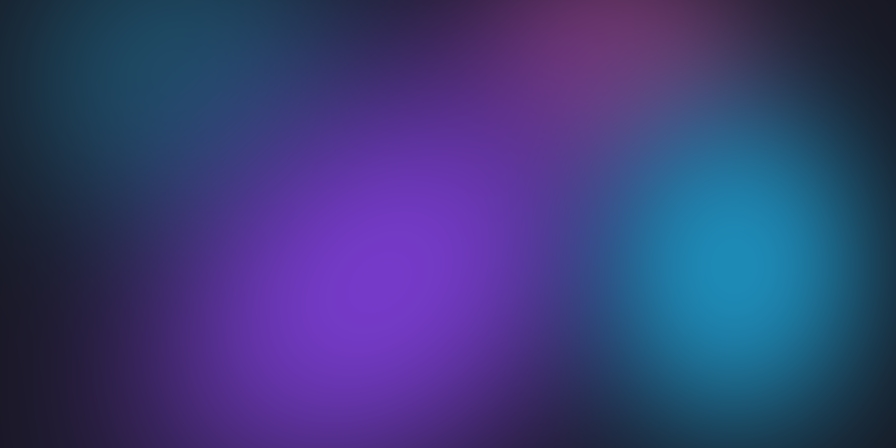
This background is drawn by a Shadertoy shader. Its source:

```glsl
// A dark backdrop lit by four soft, heavily blurred colour glows:
// teal, rose, a large tilted violet one and a bright cyan one.
// Each glow is a rotated elliptical falloff blended over those before it.

const vec3 NIGHT  = vec3(0.088, 0.090, 0.130);
const vec3 TEAL   = vec3(0.110, 0.290, 0.385);
const vec3 ROSE   = vec3(0.440, 0.205, 0.380);
const vec3 VIOLET = vec3(0.460, 0.230, 0.785);
const vec3 CYAN   = vec3(0.115, 0.550, 0.725);

// Slightly flatter at the core than a Gaussian, like a blurred disc
const float FALLOFF = 1.2;

// Coverage of an elliptical glow: 1 at its centre, 1/e at its radii
float glow(vec2 p, vec2 center, vec2 radii, float angle) {
    float c = cos(angle), s = sin(angle);
    vec2 d = p - center;
    vec2 q = vec2(c * d.x + s * d.y, c * d.y - s * d.x) / radii;
    return exp(-pow(dot(q, q), FALLOFF));
}

// Blends a tinted glow over the colour beneath it
vec3 addGlow(vec3 base, vec3 tint, float strength, float coverage) {
    return mix(base, tint, strength * coverage);
}

void mainImage(out vec4 fragColor, in vec2 fragCoord) {
    // Canvas spans 2 x 1 units
    vec2 p = fragCoord / iResolution.xy * vec2(2.0, 1.0);

    // Back to front
    vec3 color = NIGHT;
    color = addGlow(color, TEAL,   1.00, glow(p, vec2(0.41, 0.82), vec2(0.40, 0.37), 0.0));
    color = addGlow(color, ROSE,   0.95, glow(p, vec2(1.38, 0.85), vec2(0.33, 0.29), 0.0));
    color = addGlow(color, VIOLET, 1.00, glow(p, vec2(0.85, 0.37), vec2(0.59, 0.42), 0.70));
    color = addGlow(color, CYAN,   0.98, glow(p, vec2(1.64, 0.405), vec2(0.32, 0.38), 0.0));

    fragColor = vec4(color, 1.0);
}
```
